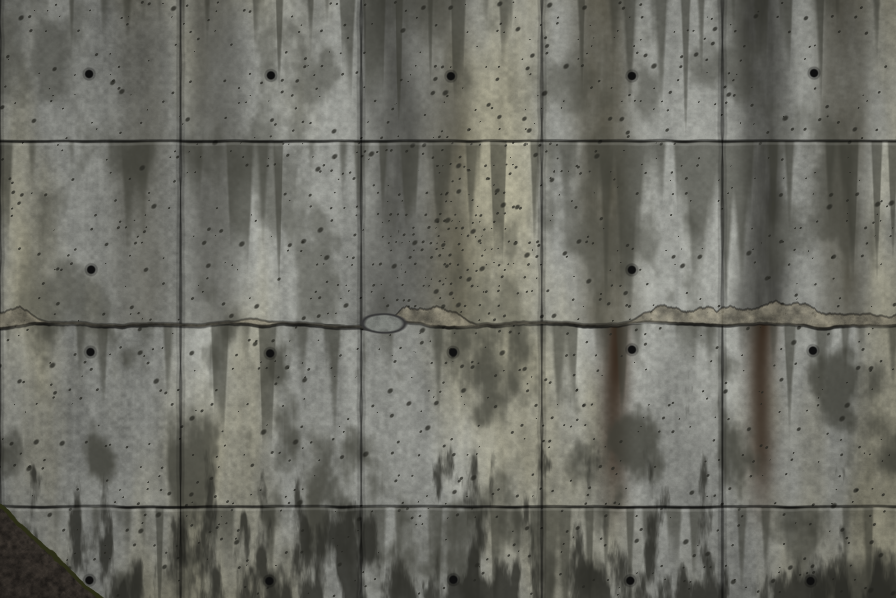
Reproduce this texture procedurally as a Shadertoy shader.

```glsl
// Weathered cast-concrete wall: a grid of panels with tie holes, dark runoff stains and a broken seam.

float hash(vec2 p) {
    return fract(sin(dot(p, vec2(127.1, 311.7))) * 43758.5453);
}

float noise(vec2 p) {
    vec2 i = floor(p), f = fract(p);
    f = f * f * (3.0 - 2.0 * f);
    return mix(mix(hash(i), hash(i + vec2(1, 0)), f.x),
               mix(hash(i + vec2(0, 1)), hash(i + vec2(1, 1)), f.x), f.y);
}

float fbm(vec2 p) {
    float sum = 0.0, amp = 0.5;
    for (int i = 0; i < 5; i++) {
        sum += amp * noise(p);
        p = mat2(2.0, 0.1, -0.1, 2.0) * p + 17.3;
        amp *= 0.5;
    }
    return sum;
}

// Soft-edged coverage of everything closer than r
float cover(float d, float r) {
    float px = 1.0 / iResolution.y;
    return 1.0 - smoothstep(r - px, r + px, d);
}

void mainImage(out vec4 fragColor, in vec2 fragCoord) {
    vec2 p = fragCoord / iResolution.y;
    vec2 grid = vec2(p.x / 0.302, (p.y + 0.153) / 0.3057);
    vec2 panel = floor(grid), local = fract(grid);
    float seam = p.y - 0.456 - 0.018 * (fbm(vec2(p.x * 16.0, 3.0)) - 0.5);
    float upper = smoothstep(-0.003, 0.003, seam);

    // Bare concrete: clouds, vertical board marks and grain
    float cloud = fbm(p * vec2(5.0, 4.0) + 3.0);
    float boards = fbm(vec2(p.x * 34.0, p.y * 1.7 + panel.y * 7.0));
    float grain = fbm(p * 130.0);
    float tone = 0.575 + 0.24 * (cloud - 0.5) + 0.2 * (boards - 0.5)
               + 0.16 * (grain - 0.5) + 0.05 * (hash(panel) - 0.5);
    float warmth = smoothstep(0.4, 0.7, fbm(p * vec2(6.0, 1.5) + 31.0));
    vec3 col = tone * mix(vec3(1.0, 1.01, 0.97), vec3(1.02, 1.0, 0.87), warmth);

    // Broad runoff bands above the seam: centre, half width, strength, brownness
    vec4 bands[7] = vec4[7](
        vec4(0.655, 0.050, 0.75, 0.1), vec4(0.745, 0.045, 0.60, 0.7),
        vec4(1.010, 0.050, 0.70, 0.9), vec4(1.275, 0.040, 0.95, 0.1),
        vec4(1.410, 0.045, 0.65, 0.7), vec4(0.355, 0.045, 0.50, 0.2),
        vec4(0.235, 0.045, 0.40, 0.6));
    float wander = 0.03 * (fbm(p * vec2(9.0, 6.0)) - 0.5);
    float mottling = 0.45 + 0.65 * fbm(p * vec2(30.0, 9.0)) + 0.5 * (boards - 0.5);
    for (int i = 0; i < 7; i++) {
        vec4 b = bands[i];
        float spread = exp(-pow(abs(p.x - b.x + wander) / b.y, 3.0));
        vec3 stain = mix(vec3(0.19, 0.19, 0.18), vec3(0.24, 0.22, 0.16), b.w);
        col = mix(col, stain, clamp(spread * b.z * mottling * 1.1, 0.0, 0.92) * upper);
    }

    // Two rust runs below the seam
    for (int i = 0; i < 2; i++) {
        float x = 1.027 + 0.247 * float(i);
        float run = exp(-pow(abs(p.x - x + 0.4 * wander) / 0.023, 2.0));
        run *= smoothstep(0.08, 0.26, p.y) * (1.0 - upper) * (0.5 + 0.7 * cloud);
        col = mix(col, vec3(0.21, 0.165, 0.125), run);
    }

    // Thin drips hanging from each horizontal joint
    float reach = pow(noise(vec2(p.x * 75.0, panel.y * 9.0)), 2.0) * (0.35 + cloud);
    float drip = smoothstep(0.0, 0.35, reach - (1.0 - local.y));
    col = mix(col, vec3(0.22, 0.22, 0.19), 0.55 * drip);

    // Blotches, stronger below the seam, and ragged damp along the foot
    float blotch = fbm(p * vec2(13.0, 8.0) + 9.0) + 0.35 * (boards - 0.5);
    col = mix(col, vec3(0.24, 0.24, 0.21),
              smoothstep(0.5, 0.72, blotch) * mix(0.75, 0.45, upper));
    float damp = fbm(p * vec2(34.0, 9.0)) + 0.25 * (cloud - 0.5) - 1.3 * p.y;
    col = mix(col, vec3(0.17, 0.17, 0.15), 0.8 * smoothstep(0.34, 0.52, damp));

    // Air pits, densest in the middle panel
    float dense = exp(-dot(p - vec2(0.75, 0.6), p - vec2(0.75, 0.6)) * 60.0);
    for (int i = 0; i < 2; i++) {
        vec2 q = (p + vec2(-0.35 * p.y, 0.0)) * (48.0 + 37.0 * float(i));
        vec2 cell = floor(q);
        vec2 centre = 0.3 + 0.4 * vec2(hash(cell + 2.3), hash(cell + 5.7));
        float size = 0.08 + 0.13 * hash(cell + 8.1);
        float present = step(0.91 - 0.4 * dense, hash(cell + 40.0 * float(i)));
        float pit = 1.0 - smoothstep(size * 0.5, size * 1.5, length(fract(q) - centre));
        col = mix(col, vec3(0.15, 0.15, 0.13), 0.75 * pit * present);
    }

    // Panel joints, broken up by wear
    float wear = noise(p * 28.0 + 4.0);
    float across = abs(fract(grid.x + 0.5) - 0.5) * 0.302 + 0.003 * (wear - 0.5);
    float down = (fract(grid.y + 0.5) - 0.5) * 0.3057 + 0.003 * (wear - 0.5);
    float whole = step(0.05, abs(p.y - 0.459));
    col *= 1.0 - (0.25 + 0.5 * wear) * cover(across, 0.0018);
    col *= 1.0 - 0.15 * cover(across, 0.007);
    col *= 1.0 - whole * (0.4 + 0.4 * wear) * cover(abs(down), 0.0022);
    col += whole * 0.07 * cover(abs(down + 0.005), 0.002);

    // Tie holes at the middle of each column
    float holeRows[4] = float[4](0.027, 0.412, 0.551, 0.875);
    for (int i = 0; i < 4; i++) {
        float shown = i == 2 ? step(mod(panel.x, 3.0), 0.5) : 1.0;
        vec2 off = vec2((local.x - 0.5) * 0.302, p.y - holeRows[i]);
        off += 0.008 * (vec2(hash(panel + 1.7), hash(panel + 6.2)) - 0.5);
        float d = length(off);
        col = mix(col, col * 0.75, shown * cover(d, 0.011));
        col = mix(col, vec3(0.06), shown * cover(d, 0.0068));
    }

    // Broken seam: crumbled lip, one smooth patch and a dark crack
    float lip = 0.004 + 0.03 * smoothstep(0.45, 0.85, noise(vec2(p.x * 7.0, 5.0)))
              * (0.4 + fbm(vec2(p.x * 45.0, 1.0)));
    float crumble = cover(abs(seam - 0.5 * lip), 0.5 * lip);
    col = mix(col, vec3(0.47, 0.45, 0.39) * (0.45 + 1.1 * fbm(p * 75.0)), 0.8 * crumble);
    col *= 1.0 - 0.4 * cover(abs(seam - lip), 0.0018);
    col *= 1.0 - (0.3 + 0.5 * wear) * cover(abs(seam), 0.0028);
    float patchDist = length((p - vec2(0.642, 0.459)) * vec2(0.45, 1.0)) + 0.2 * wander;
    col = mix(col, vec3(0.2), cover(patchDist, 0.0175));
    col = mix(col, vec3(0.45, 0.46, 0.44) * (0.8 + 0.4 * grain), cover(patchDist, 0.0145));

    // Sloping ground with a mossy edge at the lower left
    float slope = p.y + 0.95 * p.x - 0.155 + 0.02 * (fbm(p * 30.0) - 0.5);
    col = mix(col, vec3(0.19, 0.2, 0.1), cover(slope, 0.006));
    col = mix(col, vec3(0.2, 0.18, 0.16) * (0.5 + grain), cover(slope, -0.004));

    // Darker towards the corners
    vec2 c = fragCoord / iResolution.xy - 0.5;
    col *= 1.04 - 0.4 * dot(c, c);
    fragColor = vec4(clamp(col, 0.0, 1.0), 1.0);
}
```
